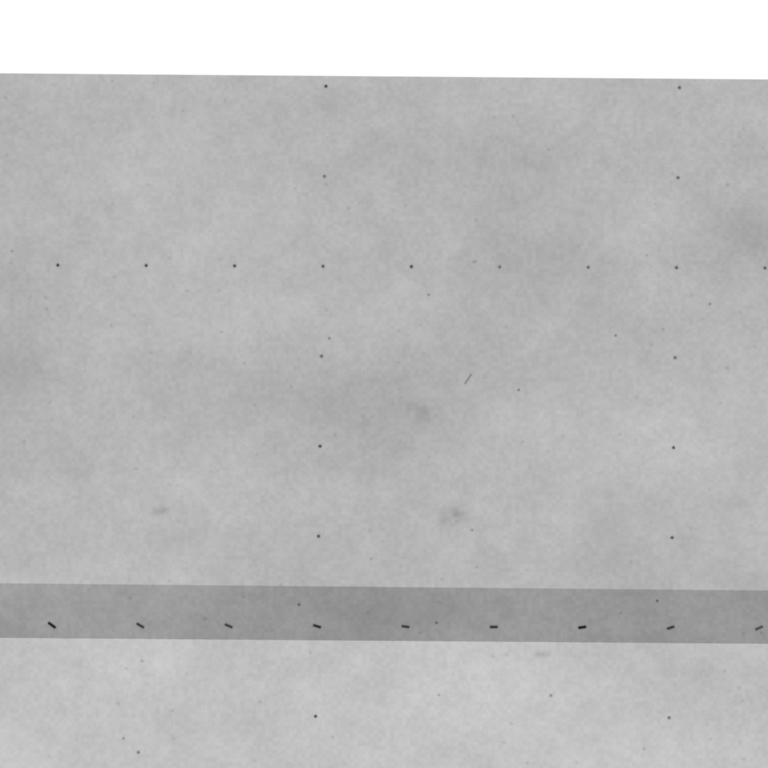
A Shadertoy shader for this texture:

```glsl
// Mottled grey panel under a white strip, with a darker slanted band near the foot.
// Layered value noise gives the stain and grain; a slightly skewed lattice sets the
// pin holes, and hashed cells scatter the small specks.

float hash(vec2 p) {
    p = fract(p * vec2(0.1031, 0.1137));
    p += dot(p, p.yx + 33.33);
    return fract((p.x + p.y) * p.x * 17.0);
}

float noise(vec2 p) {
    vec2 i = floor(p), f = fract(p);
    f = f * f * (3.0 - 2.0 * f);
    return mix(mix(hash(i), hash(i + vec2(1, 0)), f.x),
               mix(hash(i + vec2(0, 1)), hash(i + vec2(1, 1)), f.x), f.y);
}

float fbm(vec2 p) {
    float sum = 0.0, amp = 0.5;
    for (int i = 0; i < 5; i++) {
        sum += amp * noise(p);
        p = mat2(1.6, 1.2, -1.2, 1.6) * p + 7.3;
        amp *= 0.55;
    }
    return sum;
}

// Soft elliptical stain, one at its centre.
float stain(vec2 p, vec2 centre, vec2 size) {
    vec2 d = (p - centre) / size;
    return exp(-dot(d, d));
}

float segment(vec2 p, vec2 a, vec2 b) {
    vec2 d = b - a;
    return length(p - a - d * clamp(dot(p - a, d) / dot(d, d), 0.0, 1.0));
}

// Pin holes: every fourth row and every fourth column of the lattice.
float pinHoles(vec2 p) {
    float row = round((p.y - 0.069 + 0.004 * p.x) / 0.1172);
    float y = 0.069 - 0.004 * p.x + row * 0.1172;
    float shift = 0.0645 + 0.0165 * y;
    float col = round((p.x - shift) / 0.1151);
    bool onRow = mod(row, 4.0) == 1.0;
    bool onCol = mod(col, 4.0) == 3.0;
    if (!onRow && !onCol) return 0.0;
    vec2 d = p - vec2(shift + col * 0.1151, y);
    float strength = 0.55 + 0.45 * hash(vec2(col, row) + 4.0);
    float hole = exp(-dot(d, d) / 0.0000042);
    if (row == 1.0) {
        // Holes in the band are torn into slanted pairs.
        float tilt = mix(-0.0028, 0.0016, p.x);
        float tear = segment(d, vec2(-0.0034, -tilt), vec2(0.0034, tilt));
        hole = exp(-tear * tear / 0.0000035);
    }
    return hole * strength;
}

// Sparse specks, one candidate in each hashed cell.
float specks(vec2 p, float count, float density, float radius) {
    vec2 cell = floor(p * count);
    vec2 at = 0.2 + 0.6 * vec2(hash(cell + 11.0), hash(cell + 47.0));
    float d = length(p - (cell + at) / count);
    float present = step(1.0 - density, hash(cell + 83.0));
    return present * exp(-d * d / (radius * radius)) * (0.3 + 0.7 * hash(cell + 29.0));
}

void mainImage(out vec4 fragColor, in vec2 fragCoord) {
    vec2 p = fragCoord / iResolution.xy;
    float soft = max(1.0 / iResolution.y, 0.0012);

    // Slanted borders of the three regions
    float panel = smoothstep(soft, -soft, p.y - 0.9045 + 0.008 * p.x);
    float bandTop = smoothstep(soft, -soft, p.y - 0.2405 + 0.0095 * p.x);
    float bandFoot = smoothstep(soft, -soft, p.y - 0.1695 + 0.0078 * p.x);
    float band = bandTop - bandFoot;
    float shade = mix(mix(0.704, 0.592, bandTop), 0.752, bandFoot);

    // Cloudy tone and fine grain
    shade += 0.085 * (fbm(p * vec2(6.0, 9.0) + 3.0) - 0.5);
    shade += 0.045 * (fbm(p * 38.0 + 19.0) - 0.5);
    shade += 0.032 * (noise(p * 190.0) - 0.5) + 0.018 * (noise(p * 380.0 + 5.0) - 0.5);

    // Broad darker and lighter areas
    shade -= 0.032 * stain(p, vec2(0.46, 0.47), vec2(0.17, 0.07));
    shade -= 0.028 * stain(p, vec2(0.74, 0.66), vec2(0.16, 0.035));
    shade -= 0.030 * stain(p, vec2(0.02, 0.53), vec2(0.07, 0.05));
    shade -= 0.030 * stain(p, vec2(0.80, 0.31), vec2(0.035, 0.06));
    shade -= 0.030 * stain(p, vec2(0.98, 0.69), vec2(0.05, 0.03));
    shade += 0.025 * stain(p, vec2(0.17, 0.56), vec2(0.14, 0.05));
    shade += 0.022 * stain(p, vec2(0.22, 0.35), vec2(0.16, 0.06));
    shade += 0.020 * stain(p, vec2(0.92, 0.47), vec2(0.13, 0.09));
    shade -= 0.025 * band * stain(p, vec2(0.48, 0.20), vec2(0.13, 0.06));

    // Small smudges and a short scratch
    float rough = 0.4 + 0.9 * noise(p * 130.0);
    shade -= 0.085 * rough * stain(p, vec2(0.21, 0.335), vec2(0.009, 0.005));
    shade -= 0.090 * rough * stain(p, vec2(0.592, 0.328), vec2(0.018, 0.012));
    shade -= 0.060 * rough * stain(p, vec2(0.545, 0.465), vec2(0.018, 0.012));
    shade -= 0.080 * rough * stain(p, vec2(0.704, 0.149), vec2(0.010, 0.005));
    float scratch = segment(p, vec2(0.606, 0.501), vec2(0.613, 0.512));
    shade -= 0.16 * exp(-scratch * scratch / 0.000002);

    // Holes and scattered specks
    float lower = bandFoot * specks(p + 0.03, 13.0, 0.10, 0.0020);
    shade -= 0.50 * pinHoles(p) + 0.35 * lower;
    shade -= 0.22 * specks(p, 17.0, 0.09, 0.0018) + 0.07 * specks(p, 43.0, 0.10, 0.0022);

    fragColor = vec4(vec3(mix(1.0, clamp(shade, 0.0, 1.0), panel)), 1.0);
}
```
